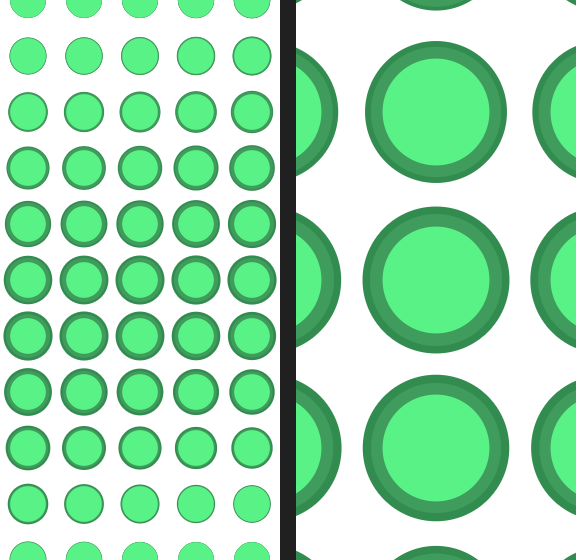
Left, the full canvas; right, a detail of the centre.
Write a Shadertoy shader that draws this pattern.

```glsl
// A grid of round green dots on white, five columns wide, each with a dark two-tone rim.
// The rim swells and shrinks as a wave that runs through the dots in reading order;
// every dot is a distance function evaluated in its own square cell.

const float COLUMNS = 5.0;
const float LAST_DOT = 54.0;      // index of the final dot in the wave
const float CORE_RADIUS = 0.318;  // in cell widths
const float RIM_WIDTH = 0.118;    // widest rim, in cell widths

const vec3 PAPER = vec3(1.0);
const vec3 CORE = vec3(0.35, 0.95, 0.53);
const vec3 RIM_INNER = vec3(0.25, 0.61, 0.36);
const vec3 RIM_OUTER = vec3(0.20, 0.55, 0.31);

// Coverage of a disc, smoothed over one pixel
float disc(float dist, float radius, float pixel) {
    return clamp((radius - dist) / pixel + 0.5, 0.0, 1.0);
}

// Swell from 0 to 1 and back, with a slower rise than fall
float swell(float t) {
    float phase = t - 0.3 * t * t * (1.0 - t);
    return 0.5 - 0.5 * cos(6.28318 * phase);
}

// Stack the outer rim, inner rim and core of one dot
vec3 dotColor(float dist, float t, float pixel) {
    float rim = RIM_WIDTH * swell(t) + 0.003;
    float outerShare = mix(0.15, 0.6, t);
    float outerRadius = CORE_RADIUS + rim;
    float innerRadius = outerRadius - rim * outerShare;

    vec3 color = mix(PAPER, RIM_OUTER, disc(dist, outerRadius, pixel));
    color = mix(color, RIM_INNER, disc(dist, innerRadius, pixel));
    return mix(color, CORE, disc(dist, CORE_RADIUS, pixel));
}

void mainImage(out vec4 fragColor, in vec2 fragCoord) {
    // Cell coordinates, counted from the top left; the first row is cut in half
    float pixel = COLUMNS / iResolution.x;
    vec2 p = vec2(fragCoord.x, iResolution.y - fragCoord.y) * pixel;
    p.y += 0.5;

    vec2 cell = floor(p);
    float dist = length(fract(p) - 0.5);
    float t = clamp((cell.y * COLUMNS + cell.x) / LAST_DOT, 0.0, 1.0);

    fragColor = vec4(dotColor(dist, t, pixel), 1.0);
}
```
